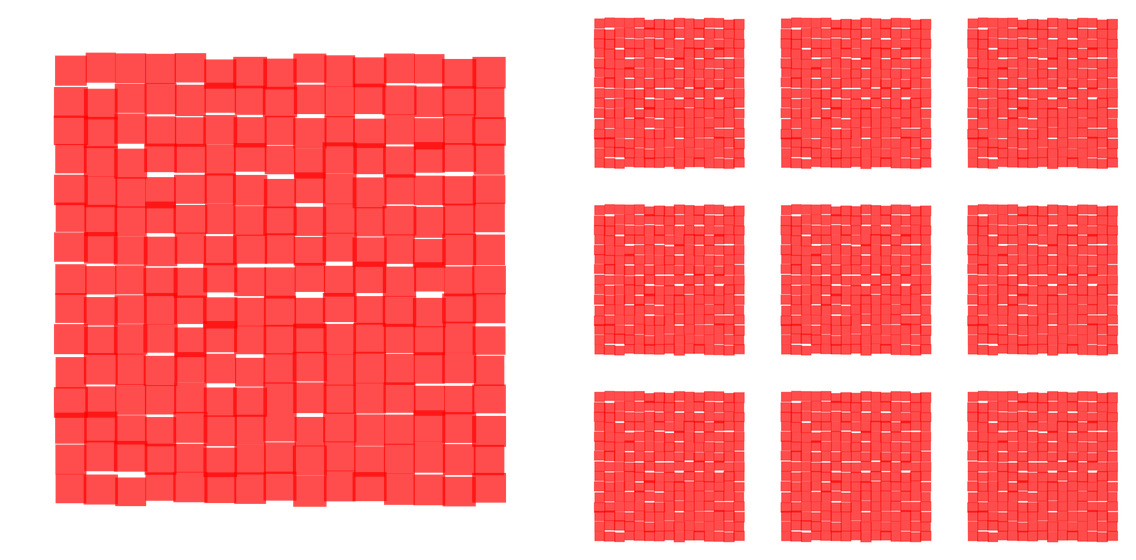
Left: one tile. Right: repeated 3 by 3.
Write a three.js fragment shader that draws this pattern.

```glsl
// A block of translucent red tiles on white paper, 15 across and 15 down.
// Each tile has a hashed width, height and vertical shift, so neighbours
// overlap in darker strips or part in white gaps; the plain margin tiles.

#define COUNT 15.0                  // tiles across and down
#define MARGIN 0.1                  // white border, in canvas widths
#define WIDTH_RANGE vec2(1.01, 1.15)  // tile width, in cells
#define HEIGHT_RANGE vec2(0.95, 1.06) // tile height, in cells
#define SHIFT 0.11                  // largest vertical shift, in cells
#define OPACITY 0.7                 // ink density of one tile
#define SOFTNESS 0.002              // edge blur, in canvas widths
#define SEED 37.0
#define INK vec3(1.0, 0.0, 0.0)
#define PAPER vec3(1.0)

varying vec2 vUv;

// Three random values from 0 to 1 for a cell, without sine.
vec3 hash3(vec2 cell) {
  vec3 p = fract((cell + SEED).xyx * vec3(0.1031, 0.1030, 0.0973));
  p += dot(p, p.yxz + 33.33);
  return fract((p.xxy + p.yzz) * p.zyx);
}

// Coverage of a centred box, with an edge ramp of the given width.
float boxCoverage(vec2 offset, vec2 halfSize, float ramp) {
  vec2 inside = clamp((halfSize - abs(offset)) / ramp + 0.5, 0.0, 1.0);
  return inside.x * inside.y;
}

// Coverage of the tile that belongs to a cell; none outside the block.
float tileCoverage(vec2 p, vec2 cell, float ramp) {
  if (min(cell.x, cell.y) < 0.0 || max(cell.x, cell.y) >= COUNT) return 0.0;
  vec3 random = hash3(cell);
  vec2 size = vec2(mix(WIDTH_RANGE.x, WIDTH_RANGE.y, random.x),
                   mix(HEIGHT_RANGE.x, HEIGHT_RANGE.y, random.y));
  vec2 center = cell + 0.5 + vec2(0.0, SHIFT * (2.0 * random.z - 1.0));
  return boxCoverage(p - center, 0.5 * size, ramp);
}

void main() {
  float cellsPerCanvas = COUNT / (1.0 - 2.0 * MARGIN);
  vec2 p = (fract(vUv) - MARGIN) * cellsPerCanvas;
  float ramp = SOFTNESS * cellsPerCanvas;

  // Paper light left after every nearby translucent tile.
  float light = 1.0;
  for (int y = -1; y <= 1; y++) {
    for (int x = -1; x <= 1; x++) {
      vec2 cell = floor(p) + vec2(float(x), float(y));
      light *= 1.0 - OPACITY * tileCoverage(p, cell, ramp);
    }
  }
  gl_FragColor = vec4(mix(INK, PAPER, light), 1.0);
}
```
